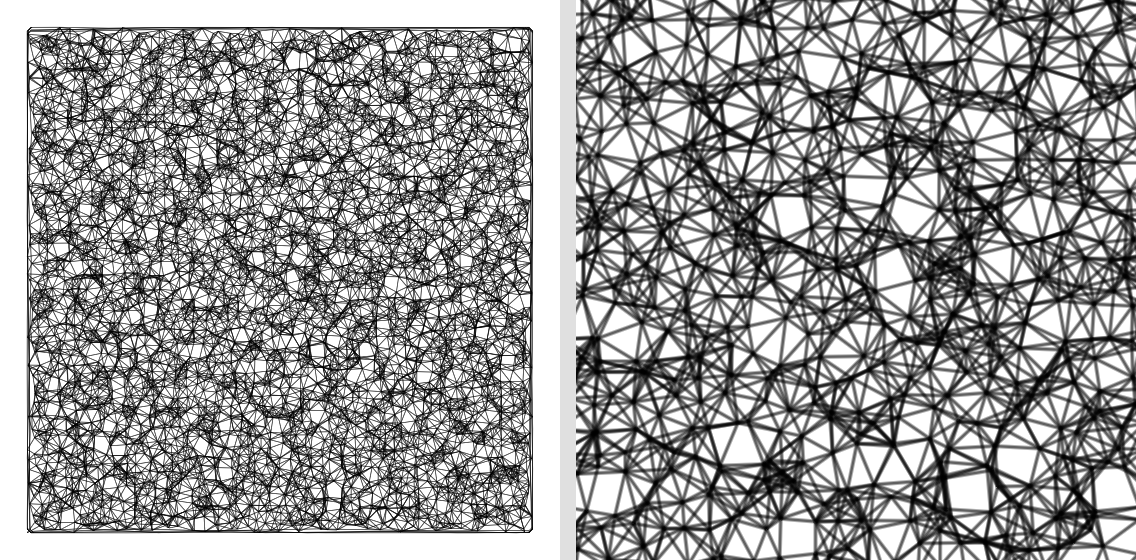
Left, the full canvas; right, a detail of the centre.
A three.js fragment shader for this pattern:

```glsl
varying vec2 vUv;

const float CELLS = 61.0;
const float REACH = 1.95;

float hash(float n) {
  return fract(sin(n * 12.9898) * 43758.5453);
}

vec2 hash2(vec2 c) {
  vec3 q = fract(c.xyx * vec3(0.1031, 0.1030, 0.0973));
  q += dot(q, q.yzx + 33.33);
  return fract((q.xx + q.yz) * q.zy);
}

bool outside(vec2 cell) {
  return min(cell.x, cell.y) < 0.0 || max(cell.x, cell.y) >= CELLS;
}

// Share of light left beside a thin soft line at distance d
float lineLight(float d) {
  return 1.0 - 0.62 * clamp((0.106 - d) / 0.08, 0.0, 1.0);
}

// Links every scattered node to its neighbours within REACH
float web(vec2 p) {
  float light = 1.0;
  vec2 home = floor(p);
  for (int i = 0; i < 9; i++) {
    vec2 cell = home + vec2(mod(float(i), 3.0), floor(float(i) / 3.0)) - 1.0;
    if (outside(cell)) continue;
    vec2 node = cell + hash2(cell);
    vec2 offset = p - node;
    if (dot(offset, offset) > 1.0) continue;
    for (int y = -2; y <= 2; y++) {
      for (int x = -2; x <= 2; x++) {
        vec2 other = cell + vec2(float(x), float(y));
        if ((x == 0 && y == 0) || outside(other)) continue;
        vec2 link = other + hash2(other) - node;
        float len2 = dot(link, link);
        if (len2 > REACH * REACH) continue;
        // Each node draws only its own half of the link
        float t = dot(offset, link) / len2;
        if (t < 0.0 || t >= 0.5) continue;
        light *= lineLight(length(offset - link * t));
      }
    }
  }
  return light;
}

// Long shallow chords bundled along the four sides
float rim(vec2 p) {
  float light = 1.0;
  for (int side = 0; side < 4; side++) {
    if (p.x > 0.0 && p.x < CELLS && p.y < 1.5) {
      float corner = max(0.0, 0.45 - min(p.x, CELLS - p.x));
      for (int k = 0; k < 4; k++) {
        float seed = float(side) * 71.0 + float(k) * 17.0;
        float along = p.x / (6.0 + 3.0 * float(k)) + hash(seed);
        float a = hash(floor(along) + seed);
        float b = hash(floor(along) + 1.0 + seed);
        float depth = 0.55 * mix(a * a, b * b, fract(along));
        if (k == 0) depth *= 0.2;
        light *= lineLight(abs(p.y - depth - corner));
      }
    }
    p = vec2(p.y, CELLS - p.x);
  }
  return light;
}

void main() {
  vec2 p = (vUv - 0.0485) / 0.0148;
  float light = web(p) * rim(p);
  gl_FragColor = vec4(vec3(light), 1.0);
}
```
